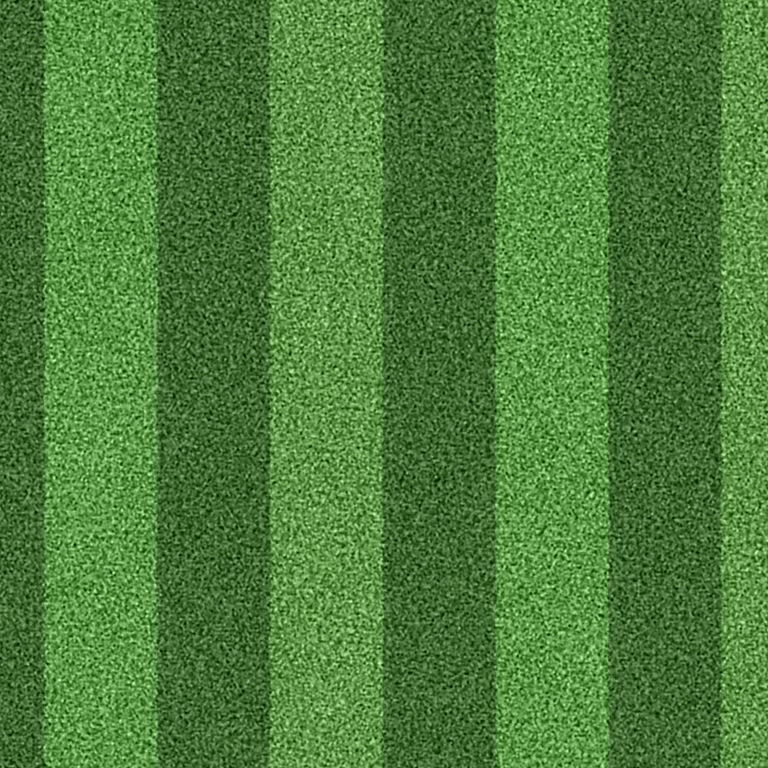
Give the GLSL for this texture, as a WebGL 2 fragment shader.

```glsl
#version 300 es
precision highp float;
// Mown lawn: vertical bands of light and dark turf with slightly ragged seams.
// Each band has a base green; crossed layers of stretched noise, each lit on one
// side and shaded on the other, form crisp short blades over faint soft patches.

#define BAND_WIDTH 0.1469
#define FIRST_SEAM 0.0578
#define SEAM_RAGGED 0.0020
#define SEAM_SOFT 0.0013
#define BLADE_DENSITY vec2(370.0, 235.0)
#define BLADE_LAYERS 3
#define BLADE_CONTRAST 2.0
#define BLADE_SHADOW 0.55
#define PATCH_CONTRAST 0.14
#define TINT_SHIFT 0.006

uniform vec2 u_resolution;
out vec4 fragColor;

const vec3 LIGHT_GREEN = vec3(0.365, 0.582, 0.278);
const vec3 DARK_GREEN  = vec3(0.250, 0.410, 0.190);
const vec3 LIGHT_SPREAD = vec3(0.140, 0.136, 0.135);
const vec3 DARK_SPREAD  = vec3(0.110, 0.112, 0.108);

float hash(vec2 cell) {
    uvec2 q = uvec2(ivec2(cell)) * uvec2(1597u, 3571u);
    uint h = (q.x ^ (q.y << 7)) * 747796u + q.y;
    h = (h ^ (h >> 15)) * 668265u;
    h = (h ^ (h >> 13)) * 374761u;
    return float((h ^ (h >> 16)) & 65535u) / 65535.0;
}

// Smooth value noise centred on zero
float noise(vec2 p) {
    vec2 cell = floor(p), f = fract(p);
    f = f * f * (3.0 - 2.0 * f);
    float low = mix(hash(cell), hash(cell + vec2(1, 0)), f.x);
    float high = mix(hash(cell + vec2(0, 1)), hash(cell + vec2(1, 1)), f.x);
    return mix(low, high, f.y) - 0.5;
}

// Overlapping short strands, each layer leaning another way
float blades(vec2 uv) {
    float sum = 0.0;
    for (int i = 0; i < BLADE_LAYERS; i++) {
        float layer = float(i);
        float angle = 0.5 + layer * 1.05;
        float c = cos(angle), s = sin(angle);
        vec2 leaning = mat2(c, s, -s, c) * uv;
        vec2 p = leaning * BLADE_DENSITY + 700.0 + 53.7 * layer;
        sum += noise(p) - BLADE_SHADOW * noise(p + vec2(1.1, 0.5));
    }
    return sum * BLADE_CONTRAST;
}

// Broad uneven growth
float patches(vec2 uv) {
    return noise(uv * 9.0 + 40.0) + noise(uv * 27.0 + 90.0)
         + noise(uv * 70.0 + 210.0);
}

void main() {
    vec2 uv = gl_FragCoord.xy / u_resolution;

    // Signed distance to the nearest seam, positive inside light bands
    float ragged = noise(uv * vec2(150.0, 260.0) + 300.0) * 2.0 * SEAM_RAGGED;
    float pairs = (uv.x + ragged - FIRST_SEAM) / (2.0 * BAND_WIDTH) + 0.25;
    float seam = (0.25 - abs(fract(pairs) - 0.5)) * 2.0 * BAND_WIDTH;
    float soft = max(SEAM_SOFT, 0.7 / u_resolution.x);
    float light = smoothstep(-soft, soft, seam);

    // Light bands alternate between a cool and a warm green
    float warm = 2.0 * mod(floor(pairs), 2.0) - 1.0;
    vec3 lightBase = LIGHT_GREEN + warm * TINT_SHIFT * vec3(1.0, -0.6, 0.2);

    // Blade shading around the base colour
    float shade = blades(uv) + PATCH_CONTRAST * patches(uv);
    vec3 color = mix(DARK_GREEN, lightBase, light)
               + shade * mix(DARK_SPREAD, LIGHT_SPREAD, light);

    fragColor = vec4(clamp(color, 0.0, 1.0), 1.0);
}
```
